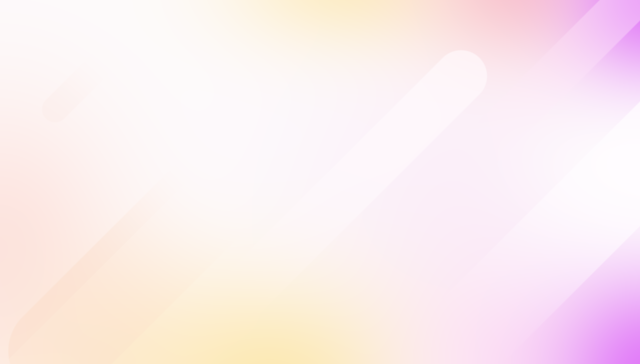
This background is drawn by a WebGL 2 fragment shader. Its source:

```glsl
#version 300 es
precision highp float;
// Soft pastel gradient with translucent diagonal rounded bars.

#define BASE vec3(0.992, 0.984, 0.988)
#define BLUSH vec3(0.99, 0.89, 0.87)
#define LILAC vec3(0.983, 0.932, 0.975)
#define PINK vec3(0.99, 0.87, 0.955)
#define PEACH vec3(0.99, 0.91, 0.82)
#define CREAM vec3(0.99, 0.912, 0.70)
#define SALMON vec3(0.975, 0.77, 0.80)
#define VIOLET vec3(0.88, 0.47, 0.97)
#define ASPECT 1.753

uniform vec2 u_resolution;
out vec4 fragColor;

const vec2 UP_RIGHT = vec2(0.7071);

// Elliptical Gaussian falloff, one at its centre.
float glow(vec2 p, vec2 centre, vec2 radius) {
    vec2 d = (p - centre) / radius;
    return exp(-dot(d, d));
}

// Bar with a round cap at 'end', running along 'dir' and fading over 'fade'.
float bar(vec2 p, vec2 end, vec2 dir, float radius, vec2 fade) {
    vec2 d = p - end;
    float along = dot(d, dir);
    float dist = length(d - dir * max(along, 0.0)) - radius;
    float aa = 1.0 / u_resolution.y;
    float fill = 1.0 - smoothstep(-aa, aa, dist);
    return fill * (1.0 - smoothstep(fade.x, fade.y, along));
}

vec3 background(vec2 p) {
    vec3 col = BASE;
    col = mix(col, LILAC, glow(p, vec2(1.30, 0.42), vec2(0.48, 0.50)));
    col = mix(col, BLUSH, glow(p, vec2(0.0, 0.30), vec2(0.32, 0.42)));
    // Warm lower edge
    col = mix(col, PEACH, 0.8 * glow(p, vec2(0.30, 0.0), vec2(0.30, 0.27)));
    col = mix(col, CREAM, glow(p, vec2(0.74, -0.06), vec2(0.39, 0.28)));
    col = mix(col, PINK, 0.8 * glow(p, vec2(1.40, 0.0), vec2(0.28, 0.28)));
    // Warm upper edge
    col = mix(col, CREAM, 0.75 * glow(p, vec2(0.96, 1.05), vec2(0.33, 0.18)));
    col = mix(col, SALMON, 0.95 * glow(p, vec2(1.41, 1.06), vec2(0.25, 0.22)));
    // Saturated right corners with a pale gap between them
    col = mix(col, VIOLET, glow(p, vec2(1.79, 1.02), vec2(0.22, 0.24)));
    col = mix(col, VIOLET, glow(p, vec2(1.79, -0.04), vec2(0.26, 0.28)));
    col = mix(col, vec3(1.0), 0.7 * glow(p, vec2(1.74, 0.53), vec2(0.30, 0.19)));
    return col;
}

void main() {
    vec2 p = gl_FragCoord.xy / u_resolution * vec2(ASPECT, 1.0);
    vec3 col = background(p);

    // Pale bars descending from the right
    float wide = bar(p, vec2(2.0, 0.797), -UP_RIGHT, 0.121, vec2(0.32, 1.05));
    float slim = bar(p, vec2(1.9, 1.174), -UP_RIGHT, 0.059, vec2(0.25, 0.90));
    float main_bar = bar(p, vec2(1.263, 0.791), -UP_RIGHT, 0.071, vec2(0.25, 0.88));
    col = mix(col, vec3(1.0, 0.99, 1.0), 0.75 * wide);
    col = mix(col, vec3(1.0, 0.91, 0.98), 0.40 * slim);
    col = mix(col, vec3(1.0, 0.98, 0.99), 0.65 * main_bar);

    // Warm bars rising from the left
    float broad = bar(p, vec2(0.155, 0.036), UP_RIGHT, 0.132, vec2(0.10, 0.62));
    float rim = broad * smoothstep(0.012, 0.009, p.x - p.y);
    float small = bar(p, vec2(0.151, 0.700), UP_RIGHT, 0.036, vec2(0.0, 0.19));
    float faint = bar(p, vec2(-0.3, -0.084), UP_RIGHT, 0.105, vec2(0.4, 0.75));
    col = mix(col, vec3(0.99, 0.88, 0.79), 0.38 * broad);
    col = mix(col, vec3(0.98, 0.84, 0.79), 0.20 * rim);
    col = mix(col, vec3(0.98, 0.87, 0.84), 0.16 * small);
    col = mix(col, BLUSH, 0.12 * faint);

    fragColor = vec4(col, 1.0);
}
```
